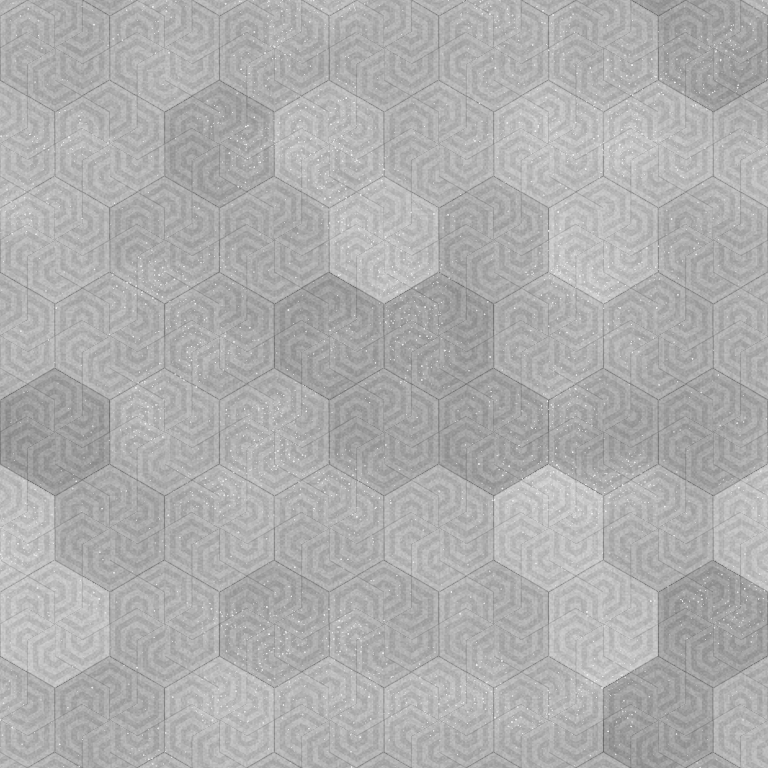
This pattern is drawn by a Shadertoy shader. Its source:

```glsl
#define COLUMNS 7.0
#define ROWS 8.0
#define BANDS 5.0
#define BAND_CONTRAST 0.052
#define MID_TONE 0.674
#define TONE_SPREAD 0.075
#define JOINT_WIDTH 0.026
#define SEAM_WIDTH 0.022
#define GRAIN 0.085
#define SPECK_CELLS 150.0
#define SPECK_AMOUNT 0.34

const float ROW_STEP = 0.866025;    // row spacing for hexagons of width 1
const float LOBE_OFFSET = 0.288675; // half the tile's circumradius
const float LOBE_APOTHEM = 0.25;
const float SIXTH_TURN = 1.047198;

float hash(vec2 p) {
    vec3 q = fract(p.xyx * 0.1031);
    q += dot(q, q.yzx + 33.33);
    return fract((q.x + q.y) * q.z);
}

float valueNoise(vec2 p) {
    vec2 cell = floor(p), f = fract(p);
    f = f * f * (3.0 - 2.0 * f);
    return mix(mix(hash(cell), hash(cell + vec2(1, 0)), f.x),
               mix(hash(cell + vec2(0, 1)), hash(cell + vec2(1, 1)), f.x), f.y);
}

float fbm(vec2 p) {
    float sum = 0.0, amplitude = 0.5;
    for (int i = 0; i < 4; i++) {
        sum += amplitude * valueNoise(p);
        p = p * 2.03 + 17.0;
        amplitude *= 0.5;
    }
    return sum;
}

mat2 rotation(float angle) {
    float c = cos(angle), s = sin(angle);
    return mat2(c, -s, s, c);
}

// Apothem of the pointy-top hexagon through p
float hexRadius(vec2 p) {
    p = abs(p);
    return max(p.x, dot(p, vec2(0.5, ROW_STEP)));
}

// Centre of the nearest hexagon in two interleaved lattices
vec2 hexCentre(vec2 p) {
    vec2 period = vec2(1.0, 2.0 * ROW_STEP);
    vec2 evenOrigin = vec2(0.0, 0.5 * ROW_STEP);
    vec2 oddOrigin = vec2(0.5, 1.5 * ROW_STEP);
    vec2 a = floor((p - evenOrigin) / period + 0.5) * period + evenOrigin;
    vec2 b = floor((p - oddOrigin) / period + 0.5) * period + oddOrigin;
    return distance(p, a) < distance(p, b) ? a : b;
}

// Groove that fades out over its half width
float groove(float dist, float width) {
    return 1.0 - smoothstep(0.0, 0.5 * width, abs(dist));
}

// Alternating concentric bands, light at the rim and the core
float bands(float radius, float pixel) {
    float width = LOBE_APOTHEM / BANDS;
    float edge = 0.5 * width - abs(mod(radius + 0.5 * width, 2.0 * width) - width);
    return smoothstep(-0.7 * pixel, 0.7 * pixel, edge);
}

// Six ringed lobes overlapping in a pinwheel: x = band tone, y = seam
vec2 pinwheel(vec2 p, float pixel) {
    float sector = floor(atan(p.y, p.x) / SIXTH_TURN - 0.5);
    vec2 q = rotation((sector + 0.5) * SIXTH_TURN) * p;
    float upper = hexRadius((q - LOBE_OFFSET * vec2(0.5, ROW_STEP)).yx);
    float lower = hexRadius((q - vec2(LOBE_OFFSET, 0.0)).yx);
    float under = smoothstep(-0.7 * pixel, 0.7 * pixel, upper - LOBE_APOTHEM);
    float tone = mix(bands(upper, pixel), bands(lower, pixel), under);
    return vec2(tone, groove(upper - LOBE_APOTHEM, SEAM_WIDTH));
}

// Pale chips in turned layers, denser where the dust gathers
float specks(vec2 uv, float dust) {
    float cover = 0.0, pixel = SPECK_CELLS / iResolution.x;
    for (float layer = 0.0; layer < 3.0; layer++) {
        vec2 p = rotation(0.4 + 0.7 * layer) * uv * SPECK_CELLS + 300.0 + 57.3 * layer;
        vec2 cell = floor(p);
        vec2 spot = 0.2 + 0.6 * vec2(hash(cell + 3.1), hash(cell + 47.7));
        float radius = mix(0.06, 0.19, pow(hash(cell + 91.3), 2.0));
        float present = step(hash(cell + 139.0), SPECK_AMOUNT * dust);
        float disc = 1.0 - smoothstep(radius - 0.5 * pixel, radius + 0.5 * pixel,
                                      distance(p - cell, spot));
        cover = max(cover, present * disc * mix(0.35, 1.0, hash(cell + 211.0)));
    }
    return cover;
}

void mainImage(out vec4 fragColor, in vec2 fragCoord) {
    vec2 uv = fragCoord / iResolution.xy;
    vec2 p = uv * vec2(COLUMNS, ROWS * ROW_STEP);
    float pixel = COLUMNS / iResolution.x;

    // Tile tone, mostly near the middle, wrapped at the canvas edges
    vec2 centre = hexCentre(p);
    vec2 id = vec2(floor(mod(centre.x + 0.25, COLUMNS) * 2.0),
                   mod(floor(centre.y / ROW_STEP), ROWS));
    float deviation = 2.0 * hash(id + 23.0) - 1.0;
    float grey = MID_TONE + TONE_SPREAD * deviation * abs(deviation);

    // Inlaid bands and joints
    vec2 local = p - centre;
    vec2 motif = pinwheel(local, pixel);
    grey += BAND_CONTRAST * (motif.x - 0.55);
    grey -= 0.07 * motif.y;
    grey -= 0.085 * groove(0.5 - hexRadius(local), JOINT_WIDTH);

    // Stains, grain and chips
    float dust = smoothstep(0.44, 0.78, fbm(uv * 11.0 + 61.0));
    grey += 0.09 * (fbm(uv * 9.0 + 5.0) - 0.47) + 0.03 * dust + 0.01;
    grey += GRAIN * (valueNoise(uv * 470.0) - 0.5);
    grey = mix(grey, 0.94, specks(uv, 0.06 + dust));
    fragColor = vec4(vec3(grey), 1.0);
}
```
